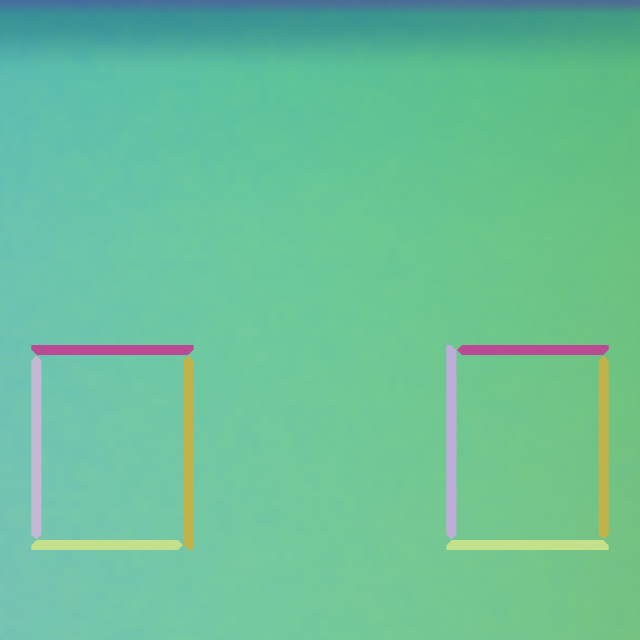
This texture map is drawn by a WebGL 1 fragment shader. Its source:

```glsl
precision highp float;
uniform vec2 u_resolution;

const float BAR = 0.0157;

float hash(vec2 p) {
  vec3 q = fract(vec3(p.xyx) * 0.1031);
  q += dot(q, q.yzx + 33.33);
  return fract((q.x + q.y) * q.z);
}

float noise(vec2 p) {
  vec2 i = floor(p);
  vec2 f = fract(p);
  f = f * f * (3.0 - 2.0 * f);
  return mix(mix(hash(i), hash(i + vec2(1.0, 0.0)), f.x),
             mix(hash(i + vec2(0.0, 1.0)), hash(i + 1.0), f.x), f.y);
}

// Bevel at one bar end: the inner corner is always cut,
// the outer one only where the neighbouring bar owns the frame corner
float barEnd(float along, float inward, float owns) {
  float e = along - BAR * (1.0 - owns);
  float inner = (BAR * 0.55 - e - (BAR - inward)) * 0.707;
  float outer = (BAR * 0.55 - e - inward) * 0.707 - owns;
  return max(-e, max(inner, outer));
}

// q.x runs along the side, q.y points into the frame
float barMask(vec2 q, float span, vec2 owns) {
  float d = max(-q.y, q.y - BAR);
  d = max(d, barEnd(q.x, q.y, owns.x));
  d = max(d, barEnd(span - q.x, q.y, owns.y));
  float aa = 0.5 / u_resolution.y;
  return 1.0 - smoothstep(-aa, aa, d);
}

vec3 background(vec2 uv) {
  float depth = 1.0 - uv.y;
  vec3 color = mix(vec3(0.42, 0.765, 0.69), vec3(0.42, 0.76, 0.50), uv.x);
  color.g += 0.025 * (1.0 - pow(abs(uv.x * 2.0 - 1.0), 2.0));
  color += vec3(0.035, 0.0, 0.012) * smoothstep(0.35, 0.9, depth);
  color -= vec3(0.06, 0.025, 0.0) * (1.0 - smoothstep(0.08, 0.42, depth));

  // Dark teal band, with a blue rim along the top edge
  vec3 teal = mix(vec3(0.22, 0.57, 0.59), vec3(0.26, 0.62, 0.50), uv.x * uv.x);
  color = mix(teal, color, smoothstep(0.025, 0.12, depth));
  vec3 rim = mix(vec3(0.27, 0.43, 0.62), vec3(0.31, 0.42, 0.57), uv.x);
  color = mix(rim, color, smoothstep(0.0, 0.027, depth));

  // Faint blotches, stronger toward the left
  float grain = noise(uv * 75.0) * 0.6 + noise(uv * 31.0 + 17.0) * 0.4 - 0.5;
  color += grain * vec3(0.035, 0.02, -0.03) * mix(1.0, 0.6, uv.x);
  return color;
}

// The second frame joins two of its corners differently
vec3 addFrame(vec3 color, vec2 p, float second) {
  vec2 size = vec2(0.2535, 0.3203);
  float first = 1.0 - second;
  float left = barMask(p.yx, size.y, vec2(0.0, second));
  float right = barMask(vec2(p.y, size.x - p.x), size.y, vec2(first, 0.0));
  float top = barMask(vec2(p.x, size.y - p.y), size.x, vec2(first, 1.0));
  float bottom = barMask(p, size.x, vec2(1.0, second));
  vec3 lilac = mix(vec3(0.77, 0.72, 0.83), vec3(0.75, 0.68, 0.85), second);
  color = mix(color, lilac, left);
  color = mix(color, vec3(0.76, 0.70, 0.29), right);
  color = mix(color, vec3(0.73, 0.29, 0.58), top);
  return mix(color, vec3(0.77, 0.88, 0.54), bottom);
}

void main() {
  vec2 uv = gl_FragCoord.xy / u_resolution;
  vec3 color = background(uv);
  for (int i = 0; i < 2; i++) {
    float second = float(i);
    color = addFrame(color, uv - vec2(0.049 + 0.6485 * second, 0.1406), second);
  }
  gl_FragColor = vec4(color, 1.0);
}
```
